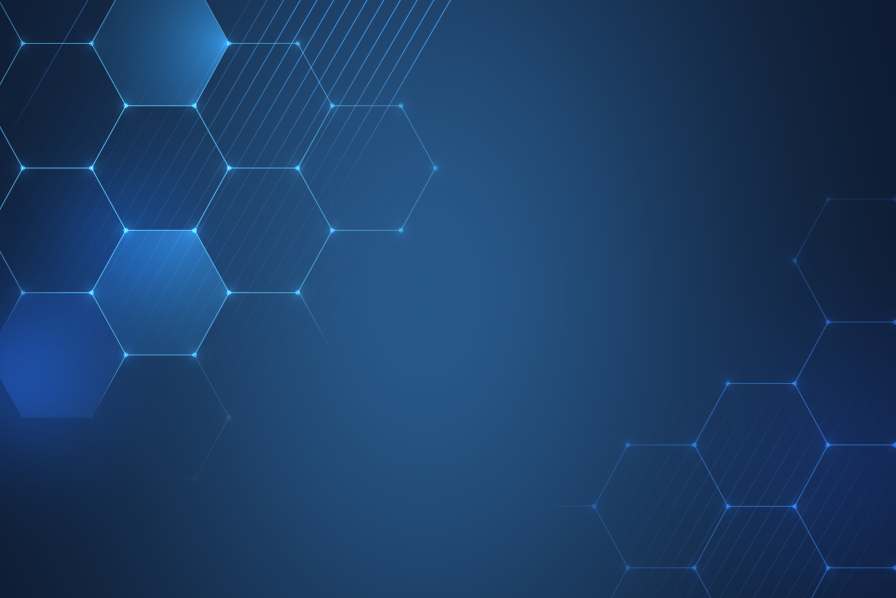
Write a Shadertoy shader that draws this background.

```glsl
// Deep blue gradient with two glowing honeycomb clusters, upper left and lower right.
// Each cluster loops over flat-topped hexagon cells, drawing thin outlines and bright
// corner nodes; slanted hairlines and soft exponential glows are layered on top.

float pixelSize() { return 1.0 / iResolution.y; }

// Antialiased hairline from an unsigned distance
float stroke(float d, float halfWidth) {
    return clamp(0.5 + (halfWidth - d) / pixelSize(), 0.0, 1.0);
}

// Flat-topped hexagon; pitch is the column and row spacing of its lattice
float hexDistance(vec2 q, vec2 pitch) {
    float radius = pitch.x / 1.5, halfHeight = pitch.y * 0.5;
    vec2 a = abs(q);
    vec2 slant = normalize(vec2(halfHeight, radius * 0.5));
    return max(a.y - halfHeight, dot(a - vec2(radius, 0.0), slant));
}

// Returns outline strength in x and node strength in y
vec2 honeycomb(vec2 q, vec2 pitch, bool upperLeft) {
    vec2 result = vec2(0.0);
    float radius = pitch.x / 1.5;
    for (int i = -1; i <= 2; i++) {
        for (int j = -2; j <= 2; j++) {
            float column = float(i);
            float row = float(j) + 0.5 * mod(column, 2.0);
            float reach = abs(column + 0.3) + abs(row) * 1.05;
            float weight = upperLeft ? 1.0 - smoothstep(2.3, 2.45, reach)
                                     : step(-0.75, column - row);
            vec2 local = q - vec2(column, row) * pitch;
            float line = stroke(abs(hexDistance(local, pitch)), 0.0009);
            vec2 a = abs(local);
            float corner = min(length(a - vec2(radius, 0.0)),
                               length(a - vec2(radius, pitch.y) * 0.5));
            float node = stroke(corner, 0.004) * 0.7 + 0.5 * exp(-corner * 130.0);
            result = max(result, weight * vec2(line, node));
        }
    }
    return result;
}

// Hexagon interior lit from a spot
float cellGlow(vec2 p, vec2 centre, vec2 pitch, vec2 spot, float falloff) {
    float d = hexDistance(p - centre, pitch);
    float inside = 1.0 - smoothstep(-pixelSize(), pixelSize(), d);
    return inside * exp(-falloff * length(p - spot));
}

float halo(vec2 p, vec2 centre, float falloff) {
    vec2 q = p - centre;
    return exp(-falloff * dot(q, q));
}

// Segment that fades towards its far end
float fadingSegment(vec2 p, vec2 a, vec2 b) {
    vec2 ab = b - a;
    float t = clamp(dot(p - a, ab) / dot(ab, ab), 0.0, 1.0);
    return stroke(length(p - a - t * ab), 0.0009) * (1.0 - t);
}

void mainImage(out vec4 fragColor, in vec2 fragCoord) {
    vec2 p = fragCoord / iResolution.y;
    vec2 leftPitch = vec2(0.1725, 0.2084), rightPitch = vec2(0.1675, 0.2055);

    // Background: broad light left of centre, dark at the sides
    vec2 q = p - vec2(0.71, 0.51);
    float light = exp(-3.5 * q.x * q.x - 1.6 * q.y * q.y);
    vec3 color = mix(vec3(0.045, 0.085, 0.165), vec3(0.155, 0.345, 0.54), light);

    // Soft halos and lit cells
    color += vec3(0.01, 0.08, 0.20) * halo(p, vec2(0.20, 0.60), 60.0);
    color += vec3(0.03, 0.11, 0.27) * halo(p, vec2(0.04, 0.37), 45.0);
    color += vec3(0.02, 0.05, 0.14) * halo(p, vec2(1.43, 0.22), 18.0);
    color += vec3(0.10, 0.34, 0.49)
        * cellGlow(p, vec2(0.268, 0.927), leftPitch, vec2(0.379, 0.926), 8.0);
    color += vec3(0.07, 0.23, 0.33)
        * cellGlow(p, vec2(0.268, 0.511), leftPitch, vec2(0.31, 0.61), 7.0);
    color += vec3(0.02, 0.06, 0.14)
        * cellGlow(p, vec2(0.094, 0.406), leftPitch, vec2(0.02, 0.36), 4.0);

    // Slanted hairlines, strongest at the top edge
    float slope = p.x + (1.0 - p.y) / 1.72;
    float spacing = 0.0279;
    float hairline = stroke(abs(fract(slope / spacing + 0.5) - 0.5) * spacing * 0.86, 0.0008);
    float topBand = smoothstep(0.38, 0.52, slope) * (1.0 - step(0.77, slope))
        * smoothstep(0.66, 1.0, p.y) * 0.65;
    float faintBands = 0.12 * halo(p, vec2(0.34, 0.66), 22.0)
        + 0.14 * halo(p, vec2(1.27, 0.12), 28.0);
    color += vec3(0.20, 0.48, 0.70) * hairline * (topBand + faintBands);
    color += vec3(0.06, 0.18, 0.32) * stroke(abs(slope - 0.147) * 0.86, 0.0008)
        * smoothstep(0.7, 1.0, p.y);

    // Upper left cluster
    vec2 leftComb = honeycomb(p - vec2(0.268, 0.719), leftPitch, true);
    leftComb.x = max(leftComb.x, 0.7 * fadingSegment(p, vec2(0.5, 0.512), vec2(0.557, 0.408)));
    float leftFade = halo(p, vec2(0.25, 0.66), 4.0) * smoothstep(-0.08, 0.14, p.x + p.y - 0.5);
    color = mix(color, vec3(0.34, 0.73, 0.96), leftComb.x * leftFade * 0.9);
    color += vec3(0.16, 0.45, 0.62) * leftComb.y * leftFade;

    // Lower right cluster
    vec2 rightComb = honeycomb(p - vec2(1.273, 0.256), rightPitch, false);
    rightComb.x = max(rightComb.x, fadingSegment(p, vec2(0.992, 0.154), vec2(0.86, 0.154)));
    float rightFade = halo(p, vec2(1.34, 0.22), 7.0);
    color = mix(color, vec3(0.20, 0.46, 0.82), rightComb.x * rightFade * 0.75);
    color += vec3(0.06, 0.20, 0.42) * rightComb.y * rightFade;

    fragColor = vec4(min(color, 1.0), 1.0);
}
```
